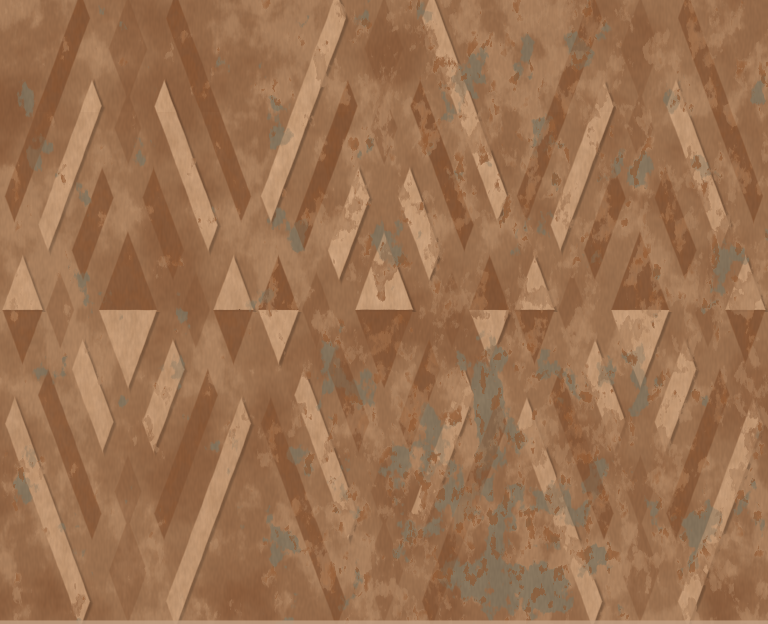
Reproduce this pattern procedurally as a WebGL 1 fragment shader.

```glsl
precision highp float;
// Weathered geometric panel: three columns of nested chevron bars and triangles,
// mirrored about a midline, with light and dark swapped in a checkerboard.
// Pieces are distance functions; gradient noise wears them to tan, rust and grey.
uniform vec2 u_resolution;

#define COLUMNS 3.0
#define MIDLINE 1.227
#define SLOPE 0.37
#define SHADOW vec2(0.009, -0.007)
#define BASE vec3(0.605, 0.44, 0.31)
#define UMBER vec3(0.51, 0.335, 0.215)
#define LIGHT vec3(0.775, 0.61, 0.465)
#define TAN vec3(0.68, 0.52, 0.385)
#define GREY vec3(0.505, 0.45, 0.365)
#define RUST vec3(0.55, 0.33, 0.18)

float hash(vec2 p) {
  return fract(sin(dot(p, vec2(127.1, 311.7))) * 43758.55);
}

float gradientNoise(vec2 p) {
  vec2 i = floor(p), f = fract(p);
  vec2 u = f * f * f * (f * (f * 6.0 - 15.0) + 10.0);
  float corner[4];
  for (int k = 0; k < 4; k++) {
    vec2 o = vec2(mod(float(k), 2.0), floor(float(k) / 2.0));
    float a = 6.2832 * hash(i + o);
    corner[k] = dot(vec2(cos(a), sin(a)), f - o);
  }
  return mix(mix(corner[0], corner[1], u.x), mix(corner[2], corner[3], u.x), u.y);
}

float fbm(vec2 p) {
  float sum = 0.0, amp = 0.6;
  for (int i = 0; i < 5; i++) {
    sum += amp * gradientNoise(p);
    p = mat2(1.6, 1.2, -1.2, 1.6) * p + 7.3;
    amp *= 0.55;
  }
  return sum;
}

// Slanted bar: a parallelogram bounded along both diagonal directions
float bar(vec2 q, vec2 across, vec2 along) {
  vec2 st = vec2(q.x + SLOPE * q.y, q.x - SLOPE * q.y);
  vec2 lo = vec2(across.x, along.x), hi = vec2(across.y, along.y);
  vec2 d = abs(st - 0.5 * (lo + hi)) - 0.5 * (hi - lo);
  return max(d.x, d.y) / length(vec2(1.0, SLOPE));
}

float diamond(vec2 q, float halfWidth) {
  return (abs(q.x) + SLOPE * abs(q.y) - halfWidth) / length(vec2(1.0, SLOPE));
}

// Distances to: light pieces, dark pieces, faint diamonds
vec3 motif(vec2 p) {
  vec2 q = vec2(abs(fract(p.x) - 0.5), abs(p.y - MIDLINE));
  float parity = mod(floor(p.x) + step(MIDLINE, p.y), 2.0);
  float longBar = bar(q, vec2(0.57, 0.645), vec2(-0.273, 0.316));
  float midBar = bar(q, vec2(0.398, 0.473), vec2(-0.191, 0.227));
  float innerBar = bar(q, vec2(0.219, 0.305), vec2(-0.105, 0.133));
  float triangle = max(diamond(q, 0.113), -q.y);
  float sideTriangle = max(diamond(q - vec2(0.412, 0.0), 0.078), -q.y);
  float a = min(min(longBar, innerBar), triangle);
  float b = min(midBar, sideTriangle);
  float faint = min(diamond(q - vec2(0.0, 0.71), 0.052), diamond(q - vec2(0.0, 1.02), 0.075));
  faint = min(faint, diamond(q - vec2(0.265, 0.0), 0.055));
  return vec3(mix(a, b, parity), mix(b, a, parity), faint);
}

float blob(vec2 p, vec2 center, vec2 size) {
  vec2 d = (p - center) / size;
  return exp(-dot(d, d));
}

void main() {
  vec2 p = gl_FragCoord.xy * COLUMNS / u_resolution.x;
  float px = COLUMNS / u_resolution.x;
  float broad = fbm(p * 2.2 + 3.0);
  float flakes = fbm(p * vec2(9.0, 6.0) + 11.0);
  float specks = fbm(p * vec2(22.0, 13.0) + 29.0);

  // Decay gathers right of the middle and leaves the left side cleaner
  float age = mix(-0.3, -0.08, smoothstep(0.7, 1.6, p.x));
  float damp = blob(p, vec2(1.9, 0.5), vec2(0.62, 0.55))
             + 0.7 * blob(p, vec2(2.0, 2.2), vec2(0.35, 0.4))
             + 0.8 * blob(p, vec2(2.75, 1.38), vec2(0.2, 0.22));
  float worn = smoothstep(-0.04, 0.08, flakes + 0.4 * specks + age + 0.2 * damp);

  // Ground: mottled brown, darker outside the chevrons
  vec2 q = vec2(abs(fract(p.x) - 0.5), abs(p.y - MIDLINE));
  float outside = smoothstep(0.64, 0.7, q.x + SLOPE * q.y);
  vec3 color = mix(BASE, UMBER, 0.25 * outside + 0.6 * smoothstep(-0.05, 0.35, broad));
  color = mix(color, TAN, 0.65 * smoothstep(0.0, 0.3, flakes * 0.7 - broad));
  color = mix(color, TAN, 0.5 * worn * smoothstep(-0.1, 0.15, specks));

  // Pieces, each repeat printed a little differently
  vec3 d = motif(p + 0.004 * vec2(flakes, specks));
  vec3 ink = 1.0 - smoothstep(-px, px, d);
  float print = 0.8 + 0.2 * hash(floor(p) + step(MIDLINE, p.y));
  float keep = print * (1.0 - 0.75 * worn);
  float shade = 1.0 - smoothstep(-0.004, 0.008, motif(p - SHADOW).x);
  color = mix(color, UMBER, 0.5 * ink.z * keep);
  color *= 1.0 - 0.22 * shade * (1.0 - ink.x) * keep;
  vec3 darkInk = mix(UMBER, RUST, smoothstep(-0.15, 0.2, specks) * (0.3 + 0.7 * worn));
  color = mix(color, darkInk, ink.y * print * (1.0 - 0.55 * worn));
  color = mix(color, LIGHT + 0.08 * specks, ink.x * keep);

  // Grey plaster shows through, with rust flecks at its margins
  float plaster = fbm(p * vec2(5.0, 3.6) + 47.0) + 0.25 * specks + 0.33 * damp - 0.3;
  color = mix(color, GREY, 0.85 * smoothstep(-0.03, 0.06, plaster) * (1.0 - 0.5 * max(ink.x, ink.y)));
  float fleck = smoothstep(0.13, 0.22, specks) * worn * smoothstep(-0.25, -0.05, plaster);
  color = mix(color, RUST, 0.6 * fleck);

  // Fine vertical grain and the pale bottom edge
  color *= 1.0 + 0.05 * gradientNoise(p * vec2(110.0, 35.0)) + 0.06 * flakes;
  color = mix(color, vec3(0.75, 0.62, 0.51), 0.8 * (1.0 - smoothstep(0.014 - px, 0.014 + px, p.y)));
  gl_FragColor = vec4(color, 1.0);
}
```
